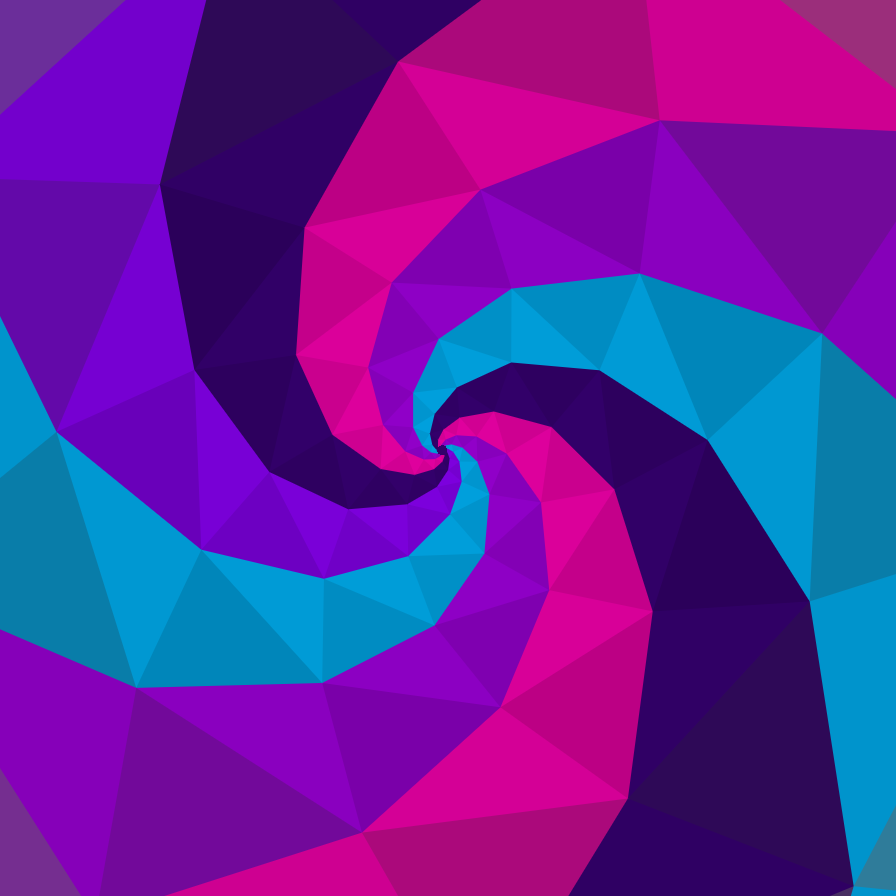
Give the GLSL for this background, as a Shadertoy shader.

```glsl
// Low-poly pinwheel: nine faceted spiral arms twisting into a central point.

const int ARMS = 9;
const int RINGS = 11;
const float TAU = 6.2831853;

// Vertex ring radii, outermost first; they tighten faster near the hub
const float RING_RADIUS[RINGS] = float[RINGS](
    0.984, 0.659, 0.4375, 0.2936, 0.1958, 0.1243,
    0.0720, 0.0413, 0.0230, 0.0125, 0.0065);

const vec2  HUB = vec2(0.4935, 0.4975);
const float HUB_DRIFT = 0.034;      // sideways shift of the wide rings
const float START_ANGLE = -0.567;   // angle of the first outer vertex
const float RING_TWIST = 0.4346;    // turn from one ring to the next
const vec2  LIT_FADE = vec2(1.0, 0.92);     // facet brightness: hub, rim
const vec2  SHADED_FADE = vec2(0.95, 0.78);
const float RIM_HAZE = 0.38;

const vec3 PURPLE  = vec3(0.57, 0.00, 0.79);
const vec3 MAGENTA = vec3(0.88, 0.00, 0.62);
const vec3 NIGHT   = vec3(0.20, 0.00, 0.42);
const vec3 VIOLET  = vec3(0.49, 0.00, 0.87);
const vec3 CYAN    = vec3(0.00, 0.63, 0.87);
const vec3 HAZE    = vec3(0.48);

const vec3 ARM_COLOR[ARMS] = vec3[ARMS](
    PURPLE, MAGENTA, NIGHT, VIOLET, CYAN, PURPLE, MAGENTA, NIGHT, CYAN);

// Corner of the mesh where a ring crosses an arm boundary
vec2 meshVertex(int ring, int arm) {
    float radius = RING_RADIUS[ring];
    float angle = START_ANGLE + RING_TWIST * float(ring)
                + TAU * float(arm) / float(ARMS);
    vec2 center = HUB + vec2(HUB_DRIFT * radius * radius, 0.0);
    return center + radius * vec2(cos(angle), sin(angle));
}

// Signed distance to the line a-b, negative on its left
float edgeDistance(vec2 p, vec2 a, vec2 b) {
    vec2 along = normalize(b - a);
    return dot(p - a, vec2(along.y, -along.x));
}

// Smoothed coverage of a counter-clockwise triangle
float triangleCoverage(vec2 p, vec2 a, vec2 b, vec2 c, float pixel) {
    float d = max(edgeDistance(p, a, b),
              max(edgeDistance(p, b, c), edgeDistance(p, c, a)));
    return clamp(0.5 - d / pixel, 0.0, 1.0);
}

void mainImage(out vec4 fragColor, in vec2 fragCoord) {
    vec2 p = fragCoord / iResolution.xy;
    float pixel = 1.0 / min(iResolution.x, iResolution.y);

    // Weighted sum, so that neighbouring facets blend without seams
    vec4 sum = vec4(NIGHT, 1.0) * 0.001;

    for (int ring = 0; ring < RINGS - 1; ring++) {
        float spread = min(RING_RADIUS[ring] / RING_RADIUS[1], 1.0);
        float lit = mix(LIT_FADE.x, LIT_FADE.y, spread);
        float shaded = mix(SHADED_FADE.x, SHADED_FADE.y, spread);
        float haze = ring == 0 ? RIM_HAZE : ring == 1 ? 0.2 * RIM_HAZE : 0.0;

        vec2 outerA = meshVertex(ring, 0);
        vec2 innerA = meshVertex(ring + 1, 0);

        for (int arm = 0; arm < ARMS; arm++) {
            vec2 outerB = meshVertex(ring, arm + 1);
            vec2 innerB = meshVertex(ring + 1, arm + 1);
            vec3 color = ARM_COLOR[arm];

            // Each arm segment splits into a lit and a shaded facet
            float litCover = triangleCoverage(p, outerA, outerB, innerA, pixel);
            float shadedCover = triangleCoverage(p, outerB, innerB, innerA, pixel);
            sum += litCover * vec4(color * lit, 1.0);
            sum += shadedCover * vec4(mix(color * shaded, HAZE, haze), 1.0);

            outerA = outerB;
            innerA = innerB;
        }
    }
    fragColor = vec4(sum.rgb / sum.a, 1.0);
}
```
